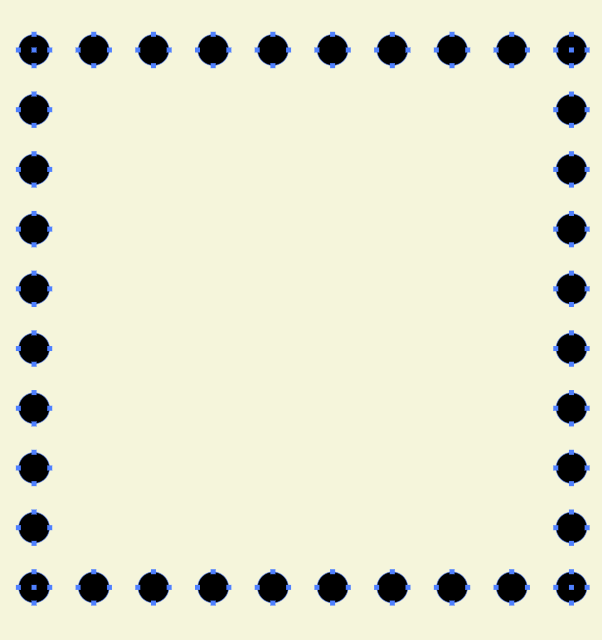
A Shadertoy shader for this pattern:

```glsl
const vec3 CREAM = vec3(0.96, 0.96, 0.86);
const vec3 BLACK = vec3(0.0);
const vec3 BLUE = vec3(0.31, 0.50, 1.0);

const vec2 FIRST_DOT = vec2(0.0532, 0.0822);
const float SPACING = 0.0933;
const float LAST_CELL = 9.0;
const float DOT_RADIUS = 0.0241;
const float HANDLE_REACH = 0.0245;
const float HANDLE_HALF = 0.0039;
const float OUTLINE_HALF = 0.0007;

float circleDist(vec2 p, float radius) {
    return length(p) - radius;
}

float squareDist(vec2 p, float halfSize) {
    vec2 d = abs(p) - halfSize;
    return length(max(d, 0.0)) + min(max(d.x, d.y), 0.0);
}

// Four handles, one on each side of the dot
float handlesDist(vec2 p, float reach, float halfSize) {
    vec2 q = abs(p);
    q = q.x > q.y ? q : q.yx;
    return squareDist(q - vec2(reach, 0.0), halfSize);
}

float coverage(float dist, float pixel) {
    return clamp(0.5 - dist / pixel, 0.0, 1.0);
}

void mainImage(out vec4 fragColor, in vec2 fragCoord) {
    float pixel = 1.0 / iResolution.y;
    vec2 p = fragCoord * pixel;

    // Nearest grid cell, kept only along the square's border
    vec2 grid = (p - FIRST_DOT) / SPACING;
    vec2 cell = clamp(floor(grid + 0.5), 0.0, LAST_CELL);
    vec2 local = (grid - cell) * SPACING;
    vec2 edgeSteps = min(cell, LAST_CELL - cell);
    float onBorder = 1.0 - step(0.5, min(edgeSteps.x, edgeSteps.y));
    float onCorner = 1.0 - step(0.5, max(edgeSteps.x, edgeSteps.y));

    // Dot with a thin selection outline
    float dotEdge = circleDist(local, DOT_RADIUS);
    float outline = coverage(abs(dotEdge) - OUTLINE_HALF, pixel);
    vec3 color = mix(CREAM, BLACK, onBorder * coverage(dotEdge, pixel));
    color = mix(color, BLUE, onBorder * outline * 0.6);

    // Side handles, plus a centre handle on corner dots
    float handles = coverage(handlesDist(local, HANDLE_REACH, HANDLE_HALF), pixel);
    float centre = coverage(squareDist(local, HANDLE_HALF), pixel);
    color = mix(color, BLUE, max(onBorder * handles, onCorner * centre));

    fragColor = vec4(color, 1.0);
}
```
